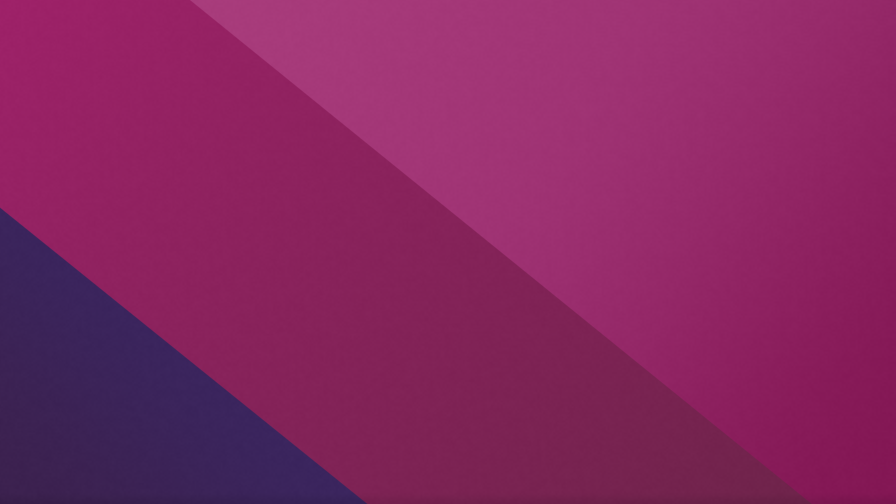
This background is drawn by a WebGL 1 fragment shader. Its source:

```glsl
precision highp float;
// Three flat sheets split by two near-parallel falling diagonals: an indigo
// corner, a magenta band and a lighter pink field. Each sheet has its own
// slanted gradient, and a faint paper grain covers them all.

uniform vec2 u_resolution;

float hash(vec2 p) {
    return fract(sin(dot(p, vec2(127.1, 311.7))) * 43758.5453);
}

float valueNoise(vec2 p) {
    vec2 cell = floor(p);
    vec2 f = fract(p);
    f = f * f * (3.0 - 2.0 * f);
    float low = mix(hash(cell), hash(cell + vec2(1.0, 0.0)), f.x);
    float high = mix(hash(cell + vec2(0.0, 1.0)), hash(cell + 1.0), f.x);
    return mix(low, high, f.y);
}

// Signed distance to the line through a and b, positive on its left side
float lineDistance(vec2 p, vec2 a, vec2 b) {
    vec2 along = normalize(b - a);
    return dot(p - a, vec2(-along.y, along.x));
}

vec3 indigoCorner(vec2 uv) {
    float t = smoothstep(0.0, 0.45, uv.x + 0.6 * uv.y);
    return mix(vec3(0.235, 0.13, 0.31), vec3(0.23, 0.145, 0.37), t);
}

vec3 magentaBand(vec2 uv) {
    float t = 0.6 * uv.x + 0.4 * (1.0 - uv.y);
    return mix(vec3(0.62, 0.13, 0.41), vec3(0.42, 0.14, 0.285), t);
}

vec3 pinkField(vec2 uv) {
    float t = 0.7 * uv.x + 0.3 * (1.0 - uv.y);
    vec3 color = mix(vec3(0.66, 0.235, 0.485), vec3(0.62, 0.195, 0.45),
                     smoothstep(0.1, 0.65, t));
    return mix(color, vec3(0.515, 0.09, 0.33), smoothstep(0.48, 1.0, t));
}

void main() {
    vec2 uv = gl_FragCoord.xy / u_resolution;
    float aspect = u_resolution.x / u_resolution.y;
    vec2 p = vec2(uv.x * aspect, uv.y);
    float soft = 0.75 / u_resolution.y;

    // Diagonal edges, from upper left to lower right
    float upper = lineDistance(p, vec2(0.212 * aspect, 1.0), vec2(0.906 * aspect, 0.0));
    float lower = lineDistance(p, vec2(0.0, 0.588), vec2(0.410 * aspect, 0.0));

    vec3 color = mix(indigoCorner(uv), magentaBand(uv), smoothstep(-soft, soft, lower));
    color = mix(color, pinkField(uv), smoothstep(-soft, soft, upper));

    // Thin shade along the bottom rim
    color *= 1.0 - 0.08 * (1.0 - smoothstep(0.0, 0.025, uv.y));

    // Paper grain at two scales
    float grain = 0.6 * valueNoise(p * 250.0) + 0.4 * valueNoise(p * 90.0) - 0.5;
    color += 0.014 * grain;

    gl_FragColor = vec4(color, 1.0);
}
```
